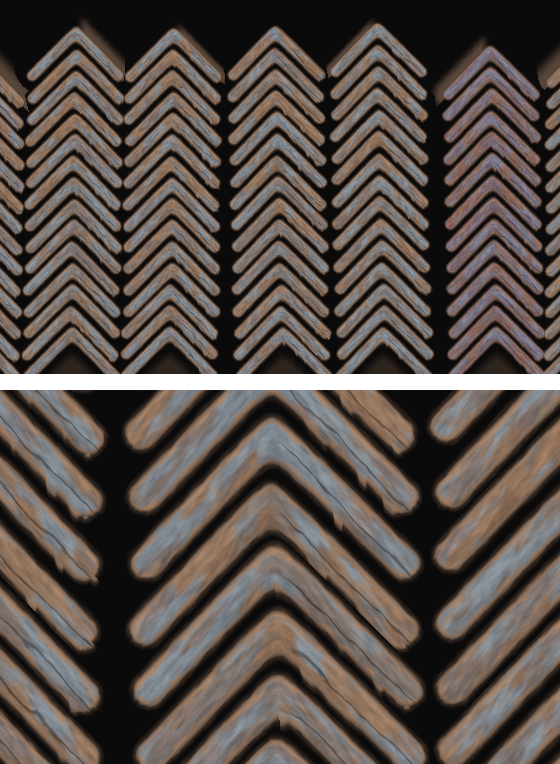
Top: the whole. Bottom: its middle third, enlarged.
Write a Shadertoy shader that draws this pattern.

```glsl
// Lengths are fractions of the canvas height.
const int COLUMNS = 7;
// Per column: apex x, top y, sideways lean, number of bars
const vec4 STACKS[COLUMNS] = vec4[](
    vec4(-0.059, 0.857, -0.016, 14.0),
    vec4( 0.205, 0.926, -0.016, 15.0),
    vec4( 0.465, 0.926, -0.010, 15.0),
    vec4( 0.732, 0.930,  0.025, 15.0),
    vec4( 1.006, 0.939,  0.023, 15.0),
    vec4( 1.309, 0.879,  0.020, 14.0),
    vec4( 1.592, 0.910, -0.010, 15.0));
const float LAST_BAR_Y = 0.125;
const vec2  ARM = vec2(0.115, -0.118);
const float HALF_THICKNESS = 0.0142;
const float BEND = 0.008;
const float APEX_INSET = 0.012;
const vec2  JITTER = vec2(0.006, 0.004);
const float ROUGHNESS = 0.003;
const float VANISH_X = 0.75;

const vec3 BLACK      = vec3(0.045, 0.038, 0.038);
const vec3 DARK_BROWN = vec3(0.20, 0.16, 0.13);
const vec3 DARK_RUST  = vec3(0.34, 0.27, 0.22);
const vec3 RUST       = vec3(0.57, 0.44, 0.34);
const vec3 DULL_STEEL = vec3(0.49, 0.44, 0.42);
const vec3 BLUE_STEEL = vec3(0.50, 0.53, 0.56);
const vec3 MAUVE_TINT = vec3(0.95, 0.89, 0.97);

float hash(vec2 p) {
    vec3 q = fract(p.xyx * 0.1031);
    q += dot(q, q.yzx + 33.33);
    return fract((q.x + q.y) * q.z);
}

float noise(vec2 p) {
    vec2 i = floor(p), f = fract(p);
    f = f * f * (3.0 - 2.0 * f);
    return mix(mix(hash(i), hash(i + vec2(1, 0)), f.x),
               mix(hash(i + vec2(0, 1)), hash(i + vec2(1, 1)), f.x), f.y);
}

float fbm(vec2 p) {
    float sum = 0.0, amp = 0.53;
    for (int i = 0; i < 4; i++) {
        sum += amp * noise(p);
        p = p * 2.03 + 19.7;
        amp *= 0.5;
    }
    return sum;
}

struct Bar {
    float dist;
    vec3 local;   // sideways offset, distance along the arm, offset across it
    vec2 id;      // column, row
    float centre;
};

float bend(float x) { return sqrt(x * x + BEND * BEND); }

// Closest bar of one stack
Bar stackBar(vec2 p, int column) {
    vec4 stack = STACKS[column];
    float apexY = stack.y - APEX_INSET;
    float pitch = (stack.y - LAST_BAR_Y) / (stack.w - 1.0);
    float centre = stack.x + stack.z * (1.0 - p.y);
    float x = p.x - centre;
    float drop = apexY + bend(x) * ARM.y / ARM.x - p.y;
    float row = clamp(round(drop / pitch), 0.0, stack.w - 1.0);
    vec2 id = vec2(float(column), row);

    vec2 shift = (vec2(hash(id + 3.1), hash(id + 8.7)) - 0.5) * JITTER;
    x -= shift.x;
    vec2 q = vec2(bend(x), p.y - apexY + row * pitch - shift.y);
    float t = clamp(dot(q, ARM) / dot(ARM, ARM), 0.0, 1.0);
    vec2 dir = normalize(ARM);
    vec3 local = vec3(x, dot(q, dir), dot(q, vec2(-dir.y, dir.x)));
    return Bar(length(q - ARM * t) - HALF_THICKNESS, local, id, centre);
}

vec3 steel(Bar bar, float d, float grain, vec2 seed) {
    float across = bar.local.z;
    vec2 uv = vec2(bar.local.x * 1.4, across);
    float patches = fbm(uv * vec2(28.0, 70.0) + seed + 41.0);
    float wear = fbm(uv * vec2(20.0, 90.0) + seed + 77.0);
    float rim = smoothstep(-0.0065, -0.0015, d + (grain - 0.5) * 0.008);
    float stain = smoothstep(0.48, 0.72, patches + 0.3 * (hash(bar.id + 5.3) - 0.5));
    vec3 color = mix(DULL_STEEL, BLUE_STEEL, smoothstep(0.34, 0.56, wear));
    color = mix(color, RUST, 0.9 * max(rim, stain));
    color *= 0.78 + 0.44 * grain + across * 5.0;
    // Saw scar along the right arm
    float scar = abs(across + 0.004 + (patches - 0.5) * 0.012);
    color *= 1.0 - 0.35 * smoothstep(0.0016, 0.0, scar) * smoothstep(0.0, 0.02, bar.local.x);
    color = mix(color, DARK_RUST, 0.75 * smoothstep(-0.003, 0.0, d));
    return bar.id.x == 5.0 ? color * MAUVE_TINT : color;
}

// Shadowed gaps, receding top flanges and the openings below
vec3 hollow(Bar bar, vec2 p, float d) {
    vec3 color = mix(DARK_BROWN, BLACK, smoothstep(0.0, 0.005, d));
    float across = bar.local.z;
    float reach = 0.004 + 0.06 * abs(bar.centre - VANISH_X);
    float inward = smoothstep(0.0, 0.03, bar.local.x * sign(VANISH_X - bar.centre));
    float flange = smoothstep(reach, reach * 0.2, d) * inward * step(0.0, across);
    color = mix(color, DARK_RUST, bar.id.y == 0.0 ? flange : 0.0);
    bool lowest = bar.id.y == STACKS[int(bar.id.x)].w - 1.0;
    float opening = smoothstep(0.008, 0.04, d) * smoothstep(0.1, 0.03, p.y) * step(across, 0.0);
    return mix(color, DARK_BROWN * 0.9, lowest ? opening : 0.0);
}

void mainImage(out vec4 fragColor, in vec2 fragCoord) {
    vec2 p = fragCoord / iResolution.y;
    Bar bar = stackBar(p, 0);
    for (int i = 1; i < COLUMNS; i++) {
        Bar other = stackBar(p, i);
        if (other.dist < bar.dist) bar = other;
    }

    // Rough edges, with burrs on the right arm and its tip
    vec2 seed = bar.id * vec2(17.3, 29.1);
    vec3 local = bar.local;
    float grain = fbm(vec2(local.x * 110.0, local.z * 260.0) + seed);
    float right = step(0.0, local.x);
    float burr = right * step(local.z, 0.0) * smoothstep(0.62, 0.9, noise(vec2(local.x * 90.0, 0.5) + seed));
    float d = bar.dist + (grain - 0.5) * ROUGHNESS - 0.004 * burr;
    vec2 lip = vec2(local.y - length(ARM) - 0.010, local.z + 0.010);
    if (right * hash(bar.id + 11.9) > 0.5) d = min(d, length(lip) - 0.004 * grain - 0.001);

    float pixel = 1.0 / iResolution.y;
    float cover = smoothstep(pixel, -pixel, d);
    vec3 color = mix(hollow(bar, p, max(d, 0.0)), steel(bar, d, grain, seed), cover);
    fragColor = vec4(color, 1.0);
}
```
